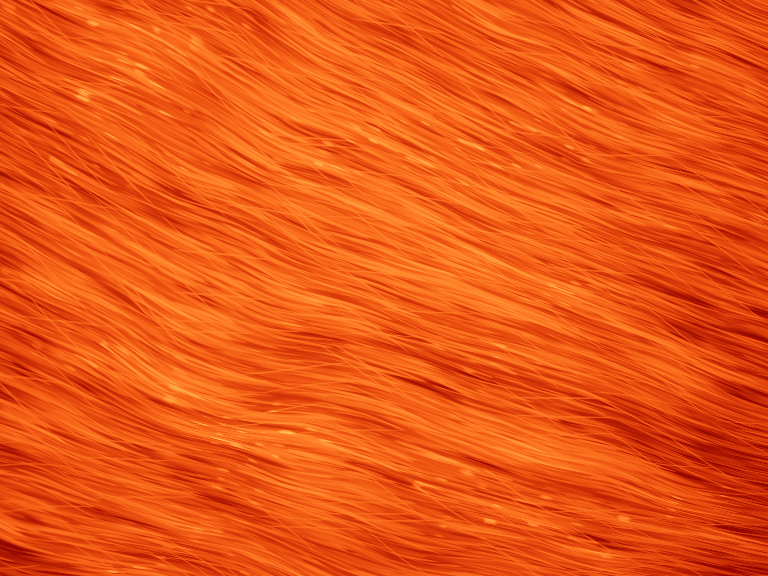
Reproduce this texture procedurally as a Shadertoy shader.

```glsl
// Combed orange fur: tapered hairs are scattered in layers along a bent flow
// field, over streaky noise, and a tone scale turns their depth into colour.
// A broad soft light brightens the middle and lets the edges fall to deep red.

float hash(vec2 p) {
    return fract(sin(dot(p, vec2(12.9898, 78.233))) * 43758.5453);
}

float noise(vec2 p) {
    vec2 i = floor(p), f = fract(p);
    f = f * f * (3.0 - 2.0 * f);
    return mix(mix(hash(i), hash(i + vec2(1, 0)), f.x),
               mix(hash(i + vec2(0, 1)), hash(i + vec2(1, 1)), f.x), f.y);
}

// x runs along the hairs, y across them; steeper at the top left
vec2 furFlow(vec2 p) {
    vec2 flow = vec2(p.x - 0.45 * p.y, p.y + p.x * (0.33 + 0.3 * p.y));
    flow.y += 0.06 * noise(p * 3.0 + 4.0);
    flow.y += 0.018 * noise(flow * vec2(7.0, 10.0) + 20.0);
    return flow;
}

// One hair per cell: x = coverage, y = position from root to tip, z = random
vec3 hairLayer(vec2 flow, float layer, float thickness, float pixel) {
    vec2 q = flow / vec2(0.19, 0.022) + layer * vec2(3.7, 0.619);
    float row = floor(q.y);
    q.x += 9.0 * hash(vec2(row, layer));
    vec2 cell = vec2(floor(q.x), row) + layer * 17.3;
    float along = fract(q.x) - 0.5;
    float centre = 0.011 * (hash(cell + 1.1) - 0.5)
                 + 0.009 * (hash(cell + 2.3) - 0.5) * along
                 + 0.016 * (hash(cell + 3.7) - 0.5) * along * along;
    float dist = abs((fract(q.y) - 0.5) * 0.022 - centre);
    float taper = 1.0 - 4.0 * along * along;
    float halfWidth = thickness * (0.5 + 0.5 * hash(cell + 5.9)) * sqrt(taper);
    float cover = 1.0 - smoothstep(halfWidth - pixel, halfWidth + pixel, dist);
    return vec3(cover * smoothstep(0.0, 0.35, taper), along, hash(cell + 7.1));
}

// Tone 0 is deep red, 2 orange, 5 pale orange, beyond that yellow
vec3 furColour(float tone) {
    float t = clamp(tone, -1.6, 7.5);
    float r = min(t, 4.6);
    return vec3(0.77 + 0.1 * r - 0.011 * r * r,
                0.16 + 0.083 * t,
                max(0.02 + 0.015 * t + 0.0046 * t * t, 0.0));
}

void mainImage(out vec4 fragColor, in vec2 fragCoord) {
    vec2 p = fragCoord / iResolution.y;
    float pixel = max(0.8 / iResolution.y, 0.0012);
    vec2 flow = furFlow(p);

    // Broad light, then tufts and fine streaks
    vec2 away = p - vec2(0.6, 0.63);
    float light = 3.0 - dot(away * away, vec2(3.5, 3.3));
    float tufts = 2.0 * (noise(flow * vec2(3.0, 13.0)) - 0.5)
                + 1.9 * (noise(flow * vec2(6.0, 36.0) + 31.0) - 0.5);
    float streaks = noise(flow * vec2(9.0, 130.0) + 57.0) - 0.5;
    float tone = light + tufts + 2.0 * streaks - 0.5;

    // Coat of hairs, dark at the root and lighter towards the top layers
    for (int i = 0; i < 22; i++) {
        float layer = float(i);
        float tilt = 0.2 * (hash(vec2(layer, 8.0)) - 0.5);
        vec2 combed = flow + vec2(0.0, tilt * flow.x);
        vec3 hair = hairLayer(combed, layer, 0.0036, pixel);
        float hairTone = light + 0.8 * tufts + 4.4 * (hair.z - 0.5)
                       + 0.9 * hair.y + 0.03 * (layer - 11.0);
        tone = mix(tone, hairTone, 0.72 * hair.x);
    }

    // Shadowed gaps between the tufts
    float gaps = noise(flow * vec2(8.0, 58.0) + 83.0);
    tone -= 1.5 * smoothstep(0.62, 0.95, gaps);
    tone += 0.9 * streaks;

    // Sparse stray hairs lying across the coat
    for (int i = 0; i < 4; i++) {
        float layer = 40.0 + float(i);
        float tilt = 0.24 * (float(i) - 1.5);
        vec2 crossed = flow + vec2(0.0, tilt * flow.x);
        vec3 hair = hairLayer(crossed, layer, 0.0022, pixel);
        float present = step(0.8, hair.z);
        tone = mix(tone, light + 1.7, 0.65 * present * hair.x);
    }

    // Short yellow glints, gathered in patches
    float patches = smoothstep(0.5, 0.8, noise(p * vec2(5.0, 8.0) + 11.0));
    float glints = smoothstep(0.76, 0.94, noise(flow * vec2(26.0, 140.0) + 7.0));
    tone += 2.6 * patches * glints;

    fragColor = vec4(furColour(tone), 1.0);
}
```
